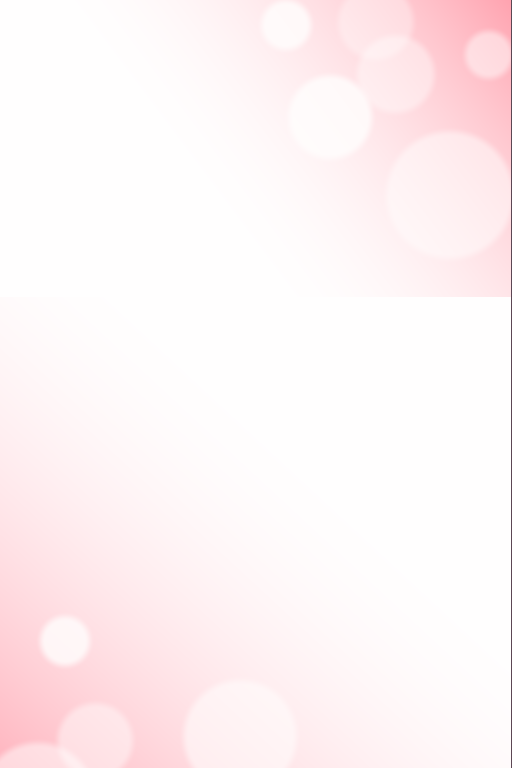
This background is drawn by a Shadertoy shader. Its source:

```glsl
// Soft white disc: centre in xy, radius in z, opacity in w
float discCover(vec2 p, vec4 disc) {
    float d = length(p - disc.xy) - disc.z;
    return disc.w * (1.0 - smoothstep(-0.011, 0.009, d));
}

// Pink that fades quadratically with distance from a corner
vec3 cornerFade(float dist, float reach, float strength) {
    float fade = max(1.0 - dist / reach, 0.0);
    return vec3(1.0, 0.996, 0.996) - vec3(0.0, 1.0, 0.86) * strength * fade * fade;
}

void mainImage(out vec4 fragColor, in vec2 fragCoord) {
    // Width spans 0 to 1, height 0 to 1.5
    vec2 p = fragCoord / iResolution.xy * vec2(1.0, 1.5);
    float pixel = 1.0 / iResolution.x;

    // Two panels, each tinted from its outer corner
    vec3 upper = cornerFade(1.0 - p.x + 0.75 * (1.5 - p.y), 0.92, 0.36);
    vec3 lower = cornerFade(p.x + 1.08 * p.y, 1.3, 0.29);
    float seam = smoothstep(-0.5 * pixel, 0.5 * pixel, p.y - 0.92);
    vec3 color = mix(lower, upper, seam);

    // Translucent bokeh discs
    vec4 discs[10] = vec4[10](
        vec4(0.559, 1.451, 0.049, 0.80),
        vec4(0.734, 1.457, 0.074, 0.35),
        vec4(0.773, 1.355, 0.076, 0.42),
        vec4(0.645, 1.271, 0.082, 0.80),
        vec4(0.955, 1.393, 0.047, 0.50),
        vec4(0.879, 1.119, 0.125, 0.50),
        vec4(0.127, 0.248, 0.049, 0.80),
        vec4(0.186, 0.053, 0.074, 0.45),
        vec4(0.469, 0.061, 0.111, 0.55),
        vec4(0.074, -0.063, 0.113, 0.50));
    for (int i = 0; i < 10; i++) {
        color = mix(color, vec3(1.0, 0.995, 0.992), discCover(p, discs[i]));
    }

    // Thin dark rule along the right edge
    float rule = smoothstep(-0.5 * pixel, 0.5 * pixel, p.x - 0.998);
    color = mix(color, vec3(0.36, 0.28, 0.33), rule);

    fragColor = vec4(color, 1.0);
}
```
